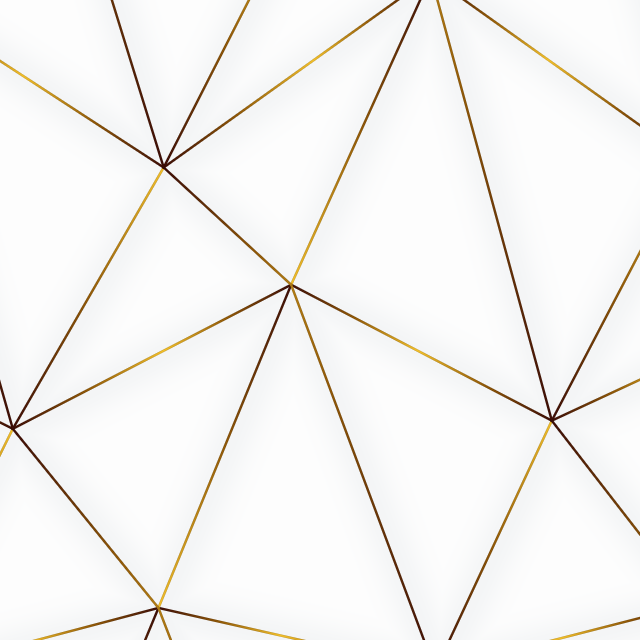
Give the GLSL for this background, as a Shadertoy shader.

```glsl
#define COLUMN_STEP 0.42
#define ROW_STEP vec2(0.208, 0.44)
#define LATTICE_ORIGIN vec2(0.035, 0.445)
#define ZIGZAG 0.10
#define ZIGZAG_GROWTH 0.04
#define JITTER 0.03
#define WIRE_RADIUS 0.0019
#define SHADOW_RADIUS 0.036
#define PAPER vec3(0.992)
#define SHADOW_TINT vec3(0.036, 0.031, 0.027)

// Two random values in 0..1 per lattice index
vec2 hash22(vec2 p) {
    vec3 q = fract(p.xyx * vec3(0.1031, 0.1030, 0.0973));
    q += dot(q, q.yzx + 33.33);
    return fract((q.xx + q.yz) * q.zy);
}

// Sheared lattice, with odd columns raised and even ones lowered
vec2 vertexAt(vec2 id) {
    float side = mod(id.x, 2.0) * 2.0 - 1.0;
    vec2 p = LATTICE_ORIGIN + vec2(COLUMN_STEP * id.x, 0.0) + ROW_STEP * id.y;
    p.y += side * (ZIGZAG + ZIGZAG_GROWTH * id.y);
    return p + JITTER * (hash22(id) - 0.5);
}

// x: distance to the segment, y: position along it in 0..1
vec2 segment(vec2 p, vec2 a, vec2 b) {
    vec2 ab = b - a;
    float h = clamp(dot(p - a, ab) / dot(ab, ab), 0.0, 1.0);
    return vec2(length(p - a - ab * h), h);
}

// Dark brown through bronze to bright gold
vec3 metal(float tone) {
    vec3 brown = vec3(0.24, 0.05, 0.025);
    vec3 bronze = vec3(0.57, 0.35, 0.03);
    vec3 gold = vec3(0.95, 0.75, 0.17);
    vec3 c = mix(brown, bronze, clamp(tone * 2.0, 0.0, 1.0));
    return mix(c, gold, clamp(tone * 2.0 - 1.0, 0.0, 1.0));
}

// Level edges shine in the middle, slanted edges towards one end
float edgeTone(int kind, float h, vec2 id) {
    if (kind == 0) {
        float peak = mix(0.42, 0.58, hash22(id + 17.0).x);
        return min(h / peak, (1.0 - h) / (1.0 - peak));
    }
    float ramp = mod(id.x, 2.0) < 0.5 ? h : 1.0 - h;
    return kind == 1 ? ramp : ramp * 0.68;
}

void mainImage(out vec4 fragColor, in vec2 fragCoord) {
    vec2 p = fragCoord / iResolution.y;
    float pixel = 1.0 / iResolution.y;

    // Lattice cell below this point
    vec2 q = p - LATTICE_ORIGIN;
    float row = q.y / ROW_STEP.y;
    vec2 cell = floor(vec2((q.x - row * ROW_STEP.x) / COLUMN_STEP, row));

    float shadow = 0.0;
    float coverage = 0.0;
    vec3 wire = vec3(0.0);

    // Three edges start at every nearby vertex
    for (int j = -2; j <= 2; j++)
    for (int i = -2; i <= 2; i++) {
        vec2 id = cell + vec2(i, j);
        vec2 start = vertexAt(id);
        for (int kind = 0; kind < 3; kind++) {
            vec2 link = kind == 0 ? vec2(1, 0) : kind == 1 ? vec2(0, 1) : vec2(1, -1);
            vec2 end = vertexAt(id + link);
            vec2 s = segment(p, start, end);
            float blur = segment(p - vec2(0.006, -0.003), start, end).x / SHADOW_RADIUS;
            shadow = max(shadow, exp(-blur * blur));

            // Rounded wire with a darker rim
            float rim = min(s.x / WIRE_RADIUS, 1.0);
            vec3 color = metal(edgeTone(kind, s.y, id)) * (1.0 - 0.2 * rim * rim);
            float ink = clamp((WIRE_RADIUS - s.x) / pixel + 0.5, 0.0, 1.0);
            wire = mix(wire, color, ink / max(ink + coverage * (1.0 - ink), 1e-4));
            coverage += ink * (1.0 - coverage);
        }
    }

    vec3 paper = PAPER - SHADOW_TINT * shadow;
    fragColor = vec4(mix(paper, wire, coverage), 1.0);
}
```
